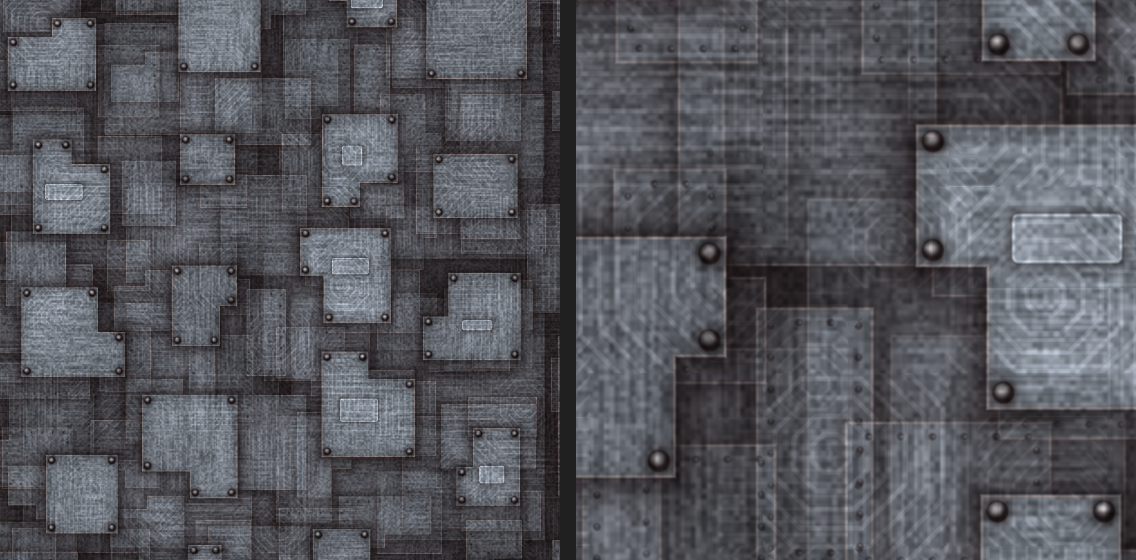
Left, the full canvas; right, a detail of the centre.
A three.js fragment shader for this texture:

```glsl
varying vec2 vUv;

const vec3 SOOT = vec3(0.15, 0.13, 0.14);
const vec3 STEEL = vec3(0.51, 0.54, 0.58);
const vec3 SHADOW = vec3(0.11, 0.08, 0.085);
const vec3 WORN_EDGE = vec3(0.65, 0.55, 0.52);
const vec3 BRIGHT_EDGE = vec3(0.72, 0.76, 0.80);
const float SOFT = 0.001;

vec4 hash4(vec2 p) {
  vec4 q = fract(p.xyxy * vec4(0.1031, 0.1030, 0.0973, 0.1099));
  q += dot(q, q.wzxy + 33.33);
  return fract((q.xxyz + q.yzzw) * q.zywx);
}

float noise(vec2 p) {
  vec2 i = floor(p);
  vec2 f = fract(p);
  f = f * f * (3.0 - 2.0 * f);
  float low = mix(hash4(i).x, hash4(i + vec2(1.0, 0.0)).x, f.x);
  float high = mix(hash4(i + vec2(0.0, 1.0)).x, hash4(i + 1.0).x, f.x);
  return mix(low, high, f.y);
}

float box(vec2 p, vec2 size) {
  vec2 q = abs(p) - size;
  return length(max(q, 0.0)) + min(max(q.x, q.y), 0.0);
}

float fill(float d) { return 1.0 - smoothstep(-SOFT, SOFT, d); }

float outline(float d, float width) { return fill(abs(d) - width); }

vec3 metal(float tone) { return mix(SOOT, STEEL, tone); }

// Engraved circuit lines: straight, diagonal or nested octagons per cell
float traces(vec2 uv, float cells, float seed) {
  vec2 g = uv * cells;
  vec4 r = hash4(floor(g) + seed);
  vec2 q = abs(fract(g) - r.xy);
  float diagonal = (q.x + q.y) * 0.71;
  float d = max(max(q.x, q.y), diagonal);
  if (r.z < 0.25) d = q.x;
  else if (r.z < 0.5) d = q.y;
  else if (r.z < 0.63) d = diagonal;
  float groove = abs(fract(d * 10.0) - 0.5);
  return smoothstep(0.3, 0.44, groove) * smoothstep(0.15, 0.7, r.w);
}

// Brushed, scratched and stained surface, centred on zero
float wear(vec2 uv) {
  float across = noise(uv * vec2(28.0, 330.0)) - 0.5;
  float upward = noise(uv * vec2(330.0, 28.0)) - 0.5;
  float brushed = mix(across, upward, smoothstep(0.35, 0.65, noise(uv * 13.0 + 5.0)));
  float grain = noise(uv * 310.0) - 0.5;
  float stain = noise(uv * 9.0) + 0.6 * noise(uv * 31.0) - 0.8;
  float lines = traces(uv, 9.0, 3.0) + 0.7 * traces(uv + 0.043, 13.0, 71.0) - 0.25;
  return 0.28 * brushed + 0.34 * grain + 0.13 * stain + 0.15 * lines;
}

vec3 addPlate(vec3 col, float d, float tone, float opacity) {
  float inside = fill(d);
  float shade = exp(-max(d, 0.0) / 0.013) * smoothstep(0.09, 0.03, d) * (1.0 - inside);
  col = mix(col, SHADOW, shade * mix(0.25, 0.8, opacity));
  vec3 face = metal(tone) * (1.0 - 0.3 * exp(min(d, 0.0) / 0.012));
  col = mix(col, face, inside * opacity);
  return mix(col, WORN_EDGE, outline(d + 0.001, 0.0005) * mix(0.35, 0.65, opacity));
}

vec3 addBolt(vec3 col, vec2 p, float radius) {
  float d = length(p) - radius;
  col = mix(col, SHADOW, 0.75 * exp(-max(d, 0.0) / (radius * 0.45)));
  float light = 1.0 - smoothstep(0.0, radius, length(p - radius * vec2(-0.15, 0.25)));
  return mix(col, mix(SHADOW, vec3(0.60, 0.59, 0.60), light), fill(d));
}

// Bolts in the corners of one box, left out where the other box covers them
vec3 addCornerBolts(vec3 col, vec2 p, vec2 size, vec2 otherCentre, vec2 otherSize) {
  vec2 corner = (step(0.0, p) * 2.0 - 1.0) * (size - 0.010);
  if (box(corner - otherCentre, otherSize) < 0.0) return col;
  return addBolt(col, p - corner, 0.0062);
}

// Faint row of small rivets just inside the border
vec3 addRivetRow(vec3 col, vec2 p, vec2 size) {
  vec2 inset = size - abs(p);
  float along = inset.x < inset.y ? p.y : p.x;
  vec2 q = vec2(min(inset.x, inset.y) - 0.009, (fract(along / 0.019) - 0.5) * 0.019);
  col = mix(col, SHADOW, 0.5 * fill(length(q) - 0.0022));
  return mix(col, STEEL, 0.4 * fill(length(q - vec2(0.0, 0.001)) - 0.0008));
}

vec3 addLabel(vec3 col, vec2 p, vec2 size) {
  float d = box(p, size - 0.004) - 0.004;
  col = mix(col, SHADOW, 0.5 * exp(-max(d, 0.0) / 0.004));
  col = mix(col, metal(1.05), fill(d) * 0.9);
  return mix(col, BRIGHT_EDGE, outline(d + 0.001, 0.0007) * 0.7);
}

// Staggered, jittered grid of plates; some grow an arm to form an L
vec3 addLayer(vec3 col, vec2 uv, float cells, float seed, float stagger, vec2 sizes,
              float tone, float opacity, float armChance, bool bolted) {
  for (int i = -1; i <= 1; i++) {
    float column = floor(uv.x * cells) + float(i);
    float shift = stagger * hash4(vec2(column, seed)).x;
    for (int j = -1; j <= 1; j++) {
      vec2 id = vec2(column, floor(uv.y * cells - shift) + float(j));
      vec4 r = hash4(id + seed);
      vec4 s = hash4(id + seed + 57.0);
      vec2 size = mix(sizes.xx, sizes.yy, r.zw) / cells;
      vec2 jitter = (r.xy - 0.5) * (0.98 - 1.96 * sizes.y);
      vec2 p = uv - (id + 0.5 + vec2(0.0, shift) + jitter) / cells;
      vec2 side = step(0.5, s.xy) * 2.0 - 1.0;
      vec2 armCentre = vec2(0.0);
      vec2 armSize = size * 0.3;
      if (s.z < armChance) {
        bool upright = size.x > size.y;
        size *= 0.9;
        armCentre = side * size * (upright ? vec2(0.5, 1.0) : vec2(1.0, 0.5));
        armSize = size * (upright ? vec2(0.5, 0.7) : vec2(0.7, 0.5));
        p += armCentre * 0.3;
      }
      float d = min(box(p, size), box(p - armCentre, armSize));
      col = addPlate(col, d, tone + 0.24 * (s.w - 0.5), opacity);
      if (bolted) {
        col = addCornerBolts(col, p, size, armCentre, armSize);
        col = addCornerBolts(col, p - armCentre, armSize, -armCentre, size);
        vec2 labelSize = vec2(0.018, 0.009) + vec2(0.016, 0.014) * r.yx;
        if (s.x < 0.36) col = addLabel(col, p - side * size * 0.2, labelSize);
      } else if (s.y < 0.4) {
        col = addRivetRow(col, p, size);
      }
    }
  }
  return col;
}

void main() {
  vec3 col = metal(0.28);
  col = addLayer(col, vUv, 2.0, 11.0, 0.0, vec2(0.43, 0.46), 0.6, 0.9, 0.0, false);
  col = addLayer(col, vUv + 0.06, 4.0, 23.0, 0.6, vec2(0.20, 0.46), 0.82, 0.55, 0.5, false);
  col = addLayer(col, vUv + vec2(0.03, 0.11), 5.0, 41.0, 0.8, vec2(0.16, 0.46), 0.88, 0.55, 0.4, false);
  col = addLayer(col, vUv + 0.02, 6.0, 63.0, 0.9, vec2(0.16, 0.48), 0.82, 0.22, 0.4, false);
  col = addLayer(col, vUv, 4.0, 87.0, 0.5, vec2(0.18, 0.38), 0.93, 0.84, 0.6, true);
  float relief = wear(vUv);
  gl_FragColor = vec4(col * (1.0 + relief) + 0.07 * relief, 1.0);
}
```
